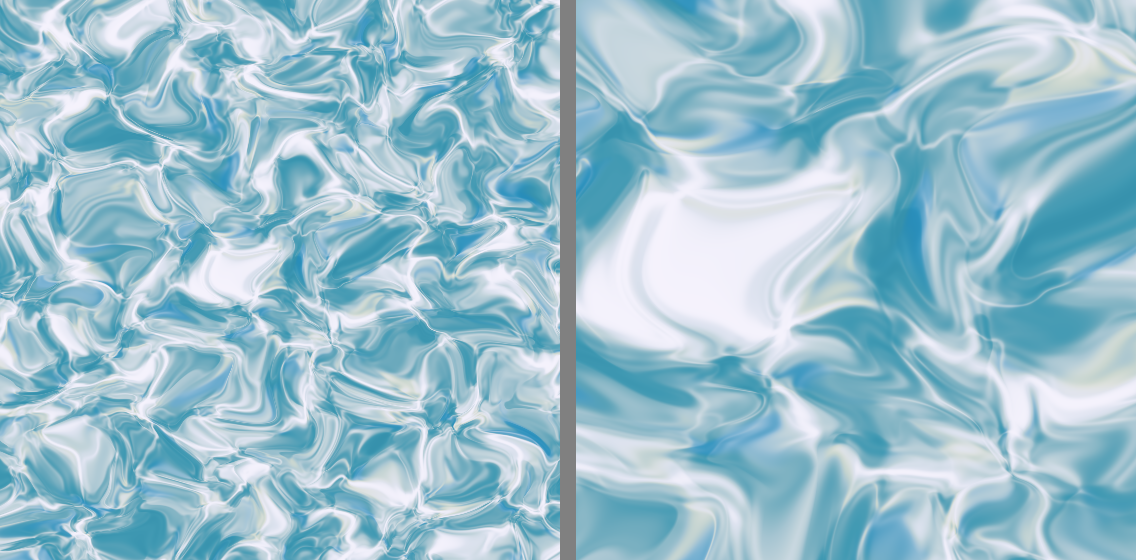
Left, the full canvas; right, a detail of the centre.
This texture is drawn by a WebGL 2 fragment shader. Its source:

```glsl
#version 300 es
precision highp float;
// Sunlit pool water: a domain is folded by three layers of gradient noise,
// then flat shadow patches, mottling, a soft cellular web and fine filaments
// are summed into one tone, which is spread evenly over a blue-to-white ramp.

uniform vec2 u_resolution;
out vec4 fragColor;

vec2 hash2(vec2 cell) {
  vec3 h = fract(cell.xyx * vec3(0.1031, 0.1030, 0.0973));
  h += dot(h, h.yzx + 33.33);
  return fract((h.xx + h.yz) * h.zy);
}

float cornerSlope(vec2 cell, vec2 offset) {
  float angle = 6.2832 * hash2(cell + 57.0).x;
  return dot(vec2(cos(angle), sin(angle)), offset);
}

// Gradient noise, about -0.7 to 0.7
float noise(vec2 p) {
  vec2 i = floor(p), f = fract(p);
  vec2 u = f * f * f * (f * (f * 6.0 - 15.0) + 10.0);
  vec2 e = vec2(0.0, 1.0);
  return mix(mix(cornerSlope(i, f), cornerSlope(i + e.yx, f - e.yx), u.x),
             mix(cornerSlope(i + e, f - e), cornerSlope(i + 1.0, f - 1.0), u.x), u.y);
}

vec2 drift(vec2 p) {
  return vec2(noise(p), noise(p + vec2(41.3, 17.9)));
}

// Gap between the two nearest cell centres: zero on the cell borders
float borderGap(vec2 p) {
  vec2 i = floor(p), f = fract(p);
  float nearest = 8.0, second = 8.0;
  for (int y = -1; y <= 1; y++) {
    for (int x = -1; x <= 1; x++) {
      vec2 cell = vec2(x, y);
      float d = length(cell + 0.1 + 0.8 * hash2(i + cell + 91.0) - f);
      second = min(second, max(nearest, d));
      nearest = min(nearest, d);
    }
  }
  return second - nearest;
}

// Soft bright line along the zero contour of a noise field
float thread(vec2 p, float width) {
  float n = noise(p) / width;
  return exp(-n * n);
}

// Piecewise linear ramp from deep teal to near white
vec3 waterRamp(float tone) {
  vec3 shade[8] = vec3[8](
    vec3(0.20, 0.56, 0.67), vec3(0.25, 0.60, 0.70), vec3(0.39, 0.65, 0.73),
    vec3(0.52, 0.71, 0.77), vec3(0.65, 0.77, 0.82), vec3(0.76, 0.83, 0.86),
    vec3(0.87, 0.89, 0.94), vec3(0.96, 0.95, 0.99));
  float stop[8] = float[8](0.0, 0.05, 0.175, 0.325, 0.505, 0.725, 0.92, 1.0);
  vec3 color = shade[0];
  for (int i = 1; i < 8; i++) {
    float blend = clamp((tone - stop[i - 1]) / (stop[i] - stop[i - 1]), 0.0, 1.0);
    color = mix(color, shade[i], blend);
  }
  return color;
}

void main() {
  vec2 p = gl_FragCoord.xy / u_resolution * vec2(7.0, 8.4) + 3.0;

  // Refraction: each layer folds the one before
  vec2 swell = p + 0.75 * drift(p * 0.9);
  vec2 wave = swell + 0.3 * drift(swell * 2.2 + 11.0);
  vec2 ripple = wave + 0.17 * drift(wave * 4.4 + 23.0);

  // Flat patches of shade, with mottling that fades in the calm ones
  float patches = smoothstep(-0.09, 0.09, noise(ripple * 1.2 + 5.0)) - 0.5;
  float rough = smoothstep(-0.3, 0.15, noise(swell * 1.2 + 61.0));
  float islands = smoothstep(0.1, 0.22, noise(ripple * 2.7 + 19.0)) - 0.25;
  float mottle = 0.7 * noise(ripple * 2.3 + 67.0) - 0.4 * islands
               + rough * (0.85 * noise(ripple * 4.5 + 13.0) + 0.6 * noise(ripple * 8.5 + 37.0));

  // Caustic web: a soft band of uneven strength with parallel echoes
  float gap = borderGap(mix(wave, ripple, 0.6));
  float strength = clamp(0.8 + 1.5 * noise(swell * 1.3 + 83.0), 0.2, 1.4);
  float web = 0.75 * exp(-5.0 * gap) + 0.5 * smoothstep(0.18, 0.0, gap);
  float echo = cos(38.0 * gap) * exp(-3.0 * gap);

  // Folded filaments, broken up by patches of calm
  float threads = thread(ripple * 1.9 + 29.0, 0.055) * smoothstep(-0.2, 0.3, noise(swell * 1.6 + 47.0))
                + 0.8 * thread(ripple * 3.4 + 71.0, 0.08) * rough;

  float light = 0.56 * patches + mottle + 1.05 * strength * web
              + 0.22 * echo + 0.46 * threads;
  float tone = 1.0 / (1.0 + exp(-3.2 * (light - 0.39)));
  vec3 color = waterRamp(tone);

  // Dispersion: blue in some shadows, cream beside some highlights
  float blue = smoothstep(0.15, 0.45, noise(ripple * 2.8 + 7.0));
  float cream = smoothstep(0.1, 0.45, noise(ripple * 2.5 + 31.0));
  color += blue * smoothstep(0.75, 0.3, tone) * vec3(-0.06, -0.02, 0.05);
  color += cream * smoothstep(0.45, 0.7, tone) * smoothstep(1.0, 0.8, tone)
         * vec3(0.05, 0.02, -0.04);

  fragColor = vec4(clamp(color, 0.0, 1.0), 1.0);
}
```
